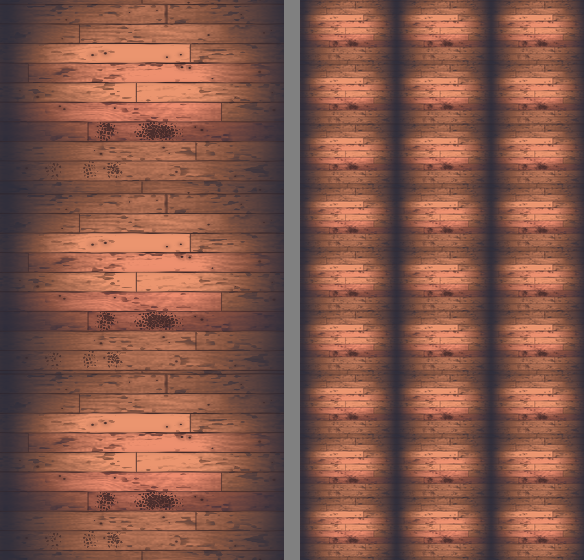
Left: one tile. Right: repeated 3 by 3.
Write a WebGL 1 fragment shader that draws this texture.

```glsl
precision highp float;
uniform vec2 u_resolution;

#define START 0.0078
#define SECOND 0.3385
#define THIRD 0.6602
#define BOARD 0.03498
#define GAP 0.0024
#define EXPOSURE 1.33
#define GRAIN 0.40
#define BURN_CELLS 88.0
#define SHADOW vec3(0.185, 0.180, 0.230)
#define MIDTONE vec3(0.53, 0.335, 0.255)
#define HIGHLIGHT vec3(0.90, 0.570, 0.425)
#define SOOT vec3(0.17, 0.115, 0.13)

float hash(vec2 p) {
  return fract(sin(dot(p, vec2(127.1, 311.7))) * 43758.55);
}

// Value noise that wraps in x after p.x = wrap
float noise(vec2 p, float wrap, float seed) {
  vec2 i = floor(p), f = fract(p);
  f = f * f * (3.0 - 2.0 * f);
  float x0 = mod(i.x, wrap), x1 = mod(i.x + 1.0, wrap), y = i.y + seed * 37.0;
  return mix(mix(hash(vec2(x0, y)), hash(vec2(x1, y)), f.x),
             mix(hash(vec2(x0, y + 1.0)), hash(vec2(x1, y + 1.0)), f.x), f.y);
}

// Value number i out of ten
float pick(float i, vec4 a, vec4 b, vec2 c) {
  vec4 k = vec4(0.0, 1.0, 2.0, 3.0);
  return dot(a, vec4(equal(vec4(i), k))) + dot(b, vec4(equal(vec4(i - 4.0), k)))
       + dot(c, vec2(equal(vec2(i - 8.0), k.xy)));
}

// Blotches, long fibres, growth rings and clustered dark flecks
float grain(float x, float across, float seed) {
  float broad = noise(vec2(x * 6.0, across * 1.3), 6.0, seed);
  float fibre = noise(vec2(x * 12.0, across * 10.0), 12.0, seed + 1.3);
  float rings = sin(6.2832 * (across * 3.5 + broad * 4.0));
  float fleck = smoothstep(0.58, 0.74, noise(vec2(x * 48.0, across * 9.0), 48.0, seed + 2.7));
  float cluster = smoothstep(0.4, 0.75, noise(vec2(x * 13.0, across * 2.2), 13.0, seed + 4.1));
  return (broad - 0.42) * 0.7 + (fibre - 0.5) * 0.6 + rings * 0.12 - fleck * cluster * 1.1;
}

// Scorched cells, parted by pale veins; mask 0..1 sets their size
float scorch(vec2 p, float mask) {
  vec2 cell = floor(p);
  float nearest = 9.0, second = 9.0;
  for (int j = -1; j <= 1; j++) {
    for (int i = -1; i <= 1; i++) {
      vec2 c = cell + vec2(float(i), float(j));
      float d = length(c + vec2(hash(c), hash(c + 19.7)) - p);
      second = min(second, max(nearest, d));
      nearest = min(nearest, d);
    }
  }
  float limit = mix(0.6, -0.2, mask);
  return smoothstep(limit, limit + 0.4, second - nearest) * smoothstep(0.0, 0.3, mask);
}

void main() {
  vec2 uv = gl_FragCoord.xy / u_resolution;
  float x = uv.x, pixel = 1.0 / u_resolution.x;
  float aspect = u_resolution.y / u_resolution.x;

  // Three periods of nine full boards; the filler board below them varies in width
  float s = fract(1.0 - uv.y - START);
  float first = s < SECOND ? 0.0 : (s < THIRD ? SECOND : THIRD);
  float last = s < SECOND ? SECOND : (s < THIRD ? THIRD : 1.0);
  float t = s - first;
  float row = min(floor(t / BOARD), 9.0);
  float size = row < 9.0 ? BOARD : last - first - 9.0 * BOARD;
  float height = size * aspect;
  float across = (t - row * BOARD) / size;
  float y = (t - row * BOARD) / BOARD;

  // Each row has at most one joint; both sides blend at the canvas edge
  float joint = pick(row, vec4(-9.0, 0.28, 0.67, 0.10), vec4(0.48, 0.78, 0.31, 0.69), vec2(-9.0, 0.50));
  float side = smoothstep(-pixel, pixel, x - joint);
  side = mix(0.5, side, smoothstep(0.0, 0.1, min(x, 1.0 - x)));
  float tone = mix(
    pick(row, vec4(0.74, 0.70, 1.02, 0.74), vec4(0.90, 0.84, 0.66, 0.84), vec2(0.84, 0.66)),
    pick(row, vec4(0.74, 0.76, 0.78, 0.84), vec4(0.84, 0.76, 0.62, 0.84), vec2(0.84, 0.70)), side);
  float pink = mix(
    pick(row, vec4(0.0, 0.0, 0.0, 0.3), vec4(0.0, 0.9, 0.6, 0.0), vec2(0.0)),
    pick(row, vec4(0.0, 0.0, 0.0, 0.5), vec4(0.0, 0.0, 0.9, 0.0), vec2(0.0)), side);

  // Knots darken the wood and push the fibres aside
  float knots = 0.0, bend = 0.0;
  for (int i = 0; i < 4; i++) {
    vec2 id = vec2(row + 3.0, float(i) * 5.0 + 2.0);
    vec2 d = vec2(fract(x - hash(id) + 0.5) - 0.5, (y - mix(0.2, 0.8, hash(id + 7.1))) * BOARD * aspect);
    float q = length(d * vec2(0.75, 1.0)) / mix(0.002, 0.0055, hash(id + 3.3));
    knots = max(knots, 0.75 * (1.0 - smoothstep(0.3, 1.2, q)) + 0.2 * exp(-q * q * 0.15));
    bend -= d.y / (BOARD * aspect) * 0.6 * exp(-q * q * 0.06);
  }

  // Scorched patches: two on row 6, three fainter ones on row 8
  float burn = 0.0;
  for (int i = 0; i < 5; i++) {
    float n = float(i);
    float centre = pick(n, vec4(0.37, 0.555, 0.19, 0.32), vec4(0.40, 0.0, 0.0, 0.0), vec2(0.0));
    float reach = n == 1.0 ? 0.125 : (n < 1.0 ? 0.056 : 0.042);
    vec2 d = vec2((x - centre) / reach, (y - 0.48) * 1.4);
    float here = n < 2.0 ? 1.0 - abs(sign(row - 6.0)) : 0.75 * (1.0 - abs(sign(row - 8.0)));
    burn = max(burn, here * (1.0 - smoothstep(0.25, 1.0, length(d))));
  }
  burn *= 0.5 + 0.8 * noise(vec2(x * 45.0, y * 3.0), 45.0, 6.0);
  burn = scorch(vec2(x, y * BOARD * aspect) * BURN_CELLS, min(burn, 1.0));

  // Lamp light fades to both sides and between periods
  float spread = pow(0.006 + 0.994 * pow(sin(3.14159 * (x - 0.02)), 2.0), 0.46);
  float light = spread * (0.82 + 0.18 * cos(6.2832 * (3.0 * s - 0.40)));
  float fibres = mix(grain(x, y + bend, row), grain(x, y + bend, row + 11.0), side);
  float grit = noise(vec2(x * 130.0, y * 16.0), 130.0, row + 5.0) - 0.5;
  float value = EXPOSURE * light * tone * (1.0 + GRAIN * fibres + 0.17 * grit) - 0.05;
  value = clamp(value, 0.0, 1.03);
  vec3 color = mix(SHADOW, MIDTONE, min(value * 2.0, 1.0));
  color = mix(color, HIGHLIGHT, max(value - 0.5, 0.0) * 2.0);
  color += pink * light * vec3(0.02, -0.04, 0.0);

  // Worn, broken gaps, thin butt joints and one rusty streak
  float wear = noise(vec2(x * 15.0, row * 3.0), 15.0, 4.0);
  float edge = min(across, 1.0 - across) * height;
  float gap = 1.0 - smoothstep(0.0, GAP * mix(0.6, 1.4, wear) + pixel * 0.5, edge);
  gap = gap * mix(0.35, 1.05, wear) + 0.10 * exp(-edge / GAP * 0.4);
  float butt = 0.7 * (1.0 - smoothstep(0.0, GAP + pixel * 0.5, abs(x - joint)));
  float streak = (1.0 - step(0.5, row)) * (1.0 - smoothstep(0.002, 0.010, abs(x - 0.585)))
               * noise(vec2(x * 90.0, y * 4.0), 90.0, 8.0);
  float dirt = max(max(max(gap, butt), streak * 0.8), max(knots, burn * 0.85));
  color = mix(color, SOOT, min(dirt, 0.95) * mix(0.35, 1.0, light));
  gl_FragColor = vec4(color, 1.0);
}
```
